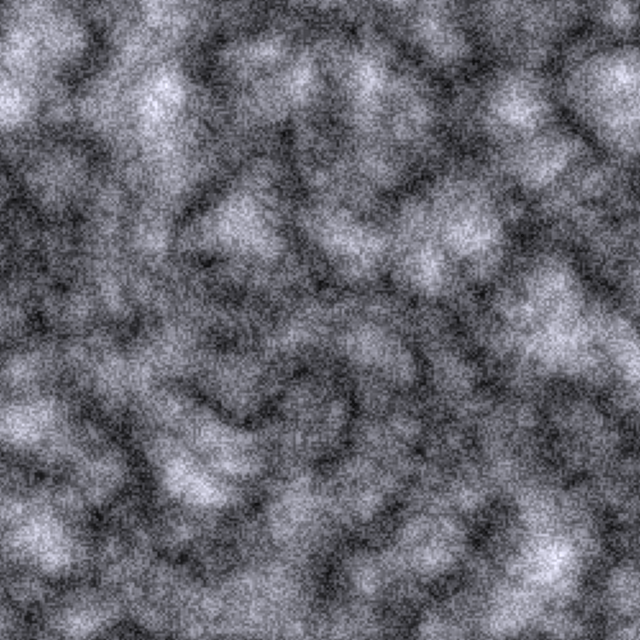
A WebGL 2 fragment shader for this texture:

```glsl
#version 300 es
precision highp float;

#define BASE_CELLS 5.0
#define OCTAVES 4
#define PERSISTENCE 0.55
#define CREASE_SOFTNESS 0.02
#define FLOOR_LEVEL 0.092
#define GAIN 0.9
#define GRAIN_CELLS 250.0
#define GRAIN_AMOUNT 0.27
#define TINT vec3(0.995, 0.995, 1.08)

uniform vec2 u_resolution;
out vec4 fragColor;

// Integer hash of a lattice cell, returned in 0..1
float hash(vec2 cell, int seed) {
    uvec2 q = uvec2(ivec2(cell) + 4096);
    uint h = q.x * 1597334677u ^ q.y * 3812015801u ^ uint(seed) * 2798796415u;
    h = (h ^ (h >> 16)) * 2146121005u;
    h = (h ^ (h >> 15)) * 2221713035u;
    h ^= h >> 16;
    return float(h >> 8) / 16777216.0;
}

// Contribution of one lattice corner: random unit slope along the offset
float slope(vec2 cell, vec2 offset, int seed) {
    float angle = 6.2831853 * hash(cell, seed);
    return dot(vec2(cos(angle), sin(angle)), offset);
}

float gradientNoise(vec2 p, int seed) {
    vec2 i = floor(p), f = p - i;
    vec2 w = f * f * f * (f * (f * 6.0 - 15.0) + 10.0);
    vec2 e = vec2(1.0, 0.0);
    float low = mix(slope(i, f, seed), slope(i + e.xy, f - e.xy, seed), w.x);
    float high = mix(slope(i + e.yx, f - e.yx, seed), slope(i + e.xx, f - e.xx, seed), w.x);
    return mix(low, high, w.y);
}

float valueNoise(vec2 p, int seed) {
    vec2 i = floor(p), f = p - i;
    vec2 w = f * f * (3.0 - 2.0 * f);
    vec2 e = vec2(1.0, 0.0);
    float low = mix(hash(i, seed), hash(i + e.xy, seed), w.x);
    float high = mix(hash(i + e.yx, seed), hash(i + e.xx, seed), w.x);
    return mix(low, high, w.y);
}

// Folded noise: soft dark creases between bright billows
float turbulence(vec2 p) {
    float sum = 0.0, amplitude = 1.0;
    for (int octave = 0; octave < OCTAVES; octave++) {
        float n = gradientNoise(p, octave + 1);
        sum += amplitude * sqrt(n * n + CREASE_SOFTNESS * CREASE_SOFTNESS);
        p = p * 2.0 + vec2(0.37, 0.71);
        amplitude *= PERSISTENCE;
    }
    return sum;
}

void main() {
    vec2 uv = gl_FragCoord.xy / min(u_resolution.x, u_resolution.y);

    // Cloudy relief
    float level = FLOOR_LEVEL + GAIN * turbulence(uv * BASE_CELLS + 0.23);

    // Fine speckle
    level += GRAIN_AMOUNT * (valueNoise(uv * GRAIN_CELLS, 17) - 0.5);

    // Cool grey, kept off pure black
    fragColor = vec4(clamp(max(level, 0.06) * TINT, 0.0, 1.0), 1.0);
}
```
